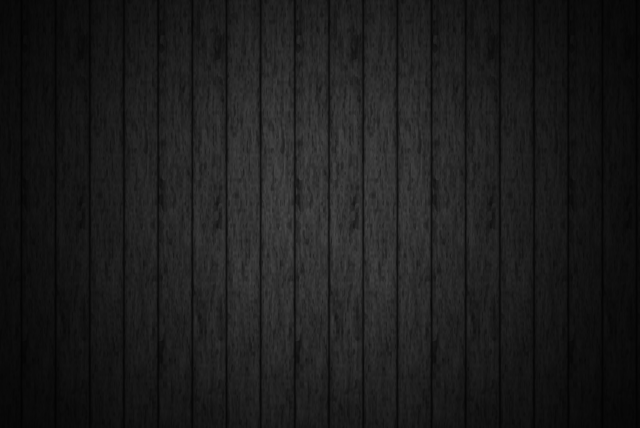
Write a WebGL 1 fragment shader that draws this texture.

```glsl
precision highp float;
// Dark vertical wooden planks lit by a soft glow in the middle.
// Stretched value noise makes the fibres, pores and knots, repeating every
// four boards; a Gaussian falloff darkens the whole towards the corners.

uniform vec2 u_resolution;

const float BOARD_WIDTH = 0.0534;
const float FIRST_SEAM = 0.0335;
const float BOARD_KINDS = 4.0;

float hash(vec2 p) {
  return fract(sin(dot(p, vec2(127.1, 311.7))) * 43758.5453);
}

float noise(vec2 p) {
  vec2 i = floor(p);
  vec2 f = fract(p);
  f = f * f * (3.0 - 2.0 * f);
  float low = mix(hash(i), hash(i + vec2(1.0, 0.0)), f.x);
  float high = mix(hash(i + vec2(0.0, 1.0)), hash(i + vec2(1.0, 1.0)), f.x);
  return mix(low, high, f.y);
}

// 1 on the board kind asked for, 0 on the others
float isKind(float kind, float wanted) {
  return 1.0 - step(0.5, abs(kind - wanted));
}

// Soft oval centred on c with half size r
float oval(vec2 p, vec2 c, vec2 r) {
  vec2 d = (p - c) / r;
  return exp(-dot(d, d));
}

// Brightness of the wood; across runs 0..1 over a board, along is its length
float woodGrain(float across, float along, float kind) {
  vec2 seed = vec2(kind * 37.0, kind * 19.0);
  float bend = 0.07 * (noise(vec2(across * 2.0, along * 22.0) + seed) - 0.5);
  float x = across + bend;
  float fibre = noise(vec2(x * 20.0, along * 48.0) + seed) - 0.5;
  float speck = noise(vec2(x * 24.0, along * 210.0) + seed + 71.0) - 0.5;
  float streak = noise(vec2(x * 9.0, along * 14.0) + seed + 23.0) - 0.5;
  float pore = smoothstep(0.62, 0.85, noise(vec2(x * 18.0, along * 85.0) + seed + 43.0));
  float contrast = 1.0 + 0.7 * isKind(kind, 1.0);
  return 1.03 + 0.29 * fibre + 0.27 * speck + 0.15 * contrast * streak - 0.20 * pore;
}

// Dark marks on the two rougher board kinds, repeated along the length
float knotShade(float across, float along, float kind) {
  vec2 p = vec2(across, fract(along / 0.234 + 0.12) - 0.5);
  float ragged = smoothstep(0.42, 0.66, noise(vec2(across * 11.0, along * 80.0)));
  float right = oval(p, vec2(0.77, 0.05), vec2(0.12, 0.20));
  right += 0.6 * oval(p, vec2(0.20, -0.22), vec2(0.10, 0.20));
  float left = oval(p, vec2(0.10, -0.08), vec2(0.15, 0.24));
  float mark = right * isKind(kind, 1.0) + left * isKind(kind, 0.0);
  return 1.0 - 0.42 * ragged * min(mark, 1.0);
}

// Thin dark groove inside a faint shadow
float seamShade(float across) {
  float d = min(across, 1.0 - across);
  float groove = exp(-pow(d / 0.033, 2.0));
  float shadow = exp(-d / 0.06);
  return (1.0 - 0.60 * groove) * (1.0 - 0.16 * shadow);
}

float glow(vec2 p, vec2 centre) {
  vec2 d = p - centre;
  return 0.010 + 0.214 * exp(-6.7 * dot(d, d));
}

void main() {
  vec2 p = gl_FragCoord.xy / u_resolution.x;
  float height = u_resolution.y / u_resolution.x;

  float board = (p.x - FIRST_SEAM) / BOARD_WIDTH;
  float across = fract(board);
  float kind = floor(mod(floor(board), BOARD_KINDS) + 0.5);

  // Distance from the top keeps the marks in place
  float along = height - p.y;
  float tone = 0.97 + 0.05 * isKind(kind, 3.0) + 0.04 * isKind(kind, 2.0);

  float light = glow(p, vec2(0.5, height * 0.53)) * tone;
  light *= woodGrain(across, along, kind);
  light *= knotShade(across, along, kind);
  light *= seamShade(across);

  gl_FragColor = vec4(vec3(light), 1.0);
}
```
